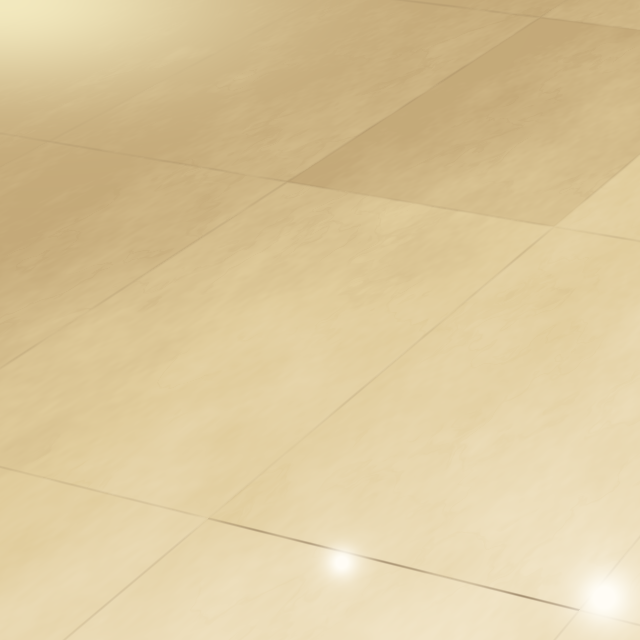
A Shadertoy shader for this texture:

```glsl
const vec3 SHADE = vec3(0.79, 0.69, 0.50);
const vec3 STONE = vec3(0.88, 0.80, 0.61);
const vec3 PALE = vec3(0.925, 0.865, 0.725);
const vec3 DAYLIGHT = vec3(0.96, 0.925, 0.76);
const vec3 LAMP = vec3(1.0, 0.99, 0.96);
const vec3 GROUT = vec3(0.50, 0.40, 0.28);

// Columns: tile axis along the rows, tile axis into depth, grid origin
const mat3 FLOOR_TO_VIEW = mat3(0.510, -0.147, -0.077,
                                0.806, 0.654, 0.307,
                                0.3255, 0.190, 1.0);
const vec2 DARK_TILE = vec2(-1.0, 1.0);
const float DARK_DROP = 0.22;
const float TILE_VARIATION = 0.04;
const float LIGHT_CONTRAST = 1.25;
const float JOINT_HALF_WIDTH = 0.0016;
const float FAINT_JOINT = 0.12;
const float OPEN_JOINT = 0.65;
const float CLOUDING = 0.30;
const float BLOTCHING = 0.16;
const float VEINING = 0.07;
const float GRAIN = 0.08;
const vec2 SMALL_LAMP = vec2(0.534, 0.121);
const vec2 LARGE_LAMP = vec2(0.944, 0.066);

float hash(vec2 p) {
    return fract(sin(dot(p, vec2(127.1, 311.7))) * 43758.5453);
}

float noise(vec2 p) {
    vec2 i = floor(p);
    vec2 f = fract(p);
    f = f * f * (3.0 - 2.0 * f);
    return mix(mix(hash(i), hash(i + vec2(1, 0)), f.x),
               mix(hash(i + vec2(0, 1)), hash(i + vec2(1, 1)), f.x), f.y);
}

float fbm(vec2 p) {
    float sum = 0.0;
    float weight = 0.5;
    for (int k = 0; k < 5; k++) {
        sum += weight * noise(p);
        p = mat2(1.6, 1.2, -1.2, 1.6) * p + 7.3;
        weight *= 0.5;
    }
    return sum;
}

// Bright core with a wide soft halo
float lampGlow(vec2 uv, vec2 center, float radius) {
    float r = length(uv - center) / radius;
    return 0.75 * exp(-r * r) + 0.45 * exp(-r * 0.9);
}

void mainImage(out vec4 fragColor, in vec2 fragCoord) {
    vec2 uv = fragCoord / iResolution.xy;
    float pixel = 1.0 / iResolution.y;

    // Perspective tile grid
    vec3 ray = inverse(FLOOR_TO_VIEW) * vec3(uv, 1.0);
    vec2 grid = ray.xy / ray.z;
    vec2 tile = floor(grid);
    vec2 dx = dFdx(grid);
    vec2 dy = dFdy(grid);
    vec2 slope = sqrt(dx * dx + dy * dy) / pixel;

    // Broad light across the floor
    float slant = 0.5 * uv.x - uv.y;
    float tone = 0.52 * smoothstep(-0.7, -0.2, slant)
               + 0.45 * smoothstep(-0.3, 0.35, slant);
    tone = 0.5 + LIGHT_CONTRAST * (tone - 0.5);

    // Tile to tile differences
    vec2 outside = (abs(grid - DARK_TILE - 0.5) - 0.5) / slope;
    float edge = max(outside.x, outside.y);
    tone -= DARK_DROP * (1.0 - smoothstep(-pixel, pixel, edge));
    tone += TILE_VARIATION * (hash(tile + 3.0) - 0.5);

    // Clouded stone, broad blotches, thin veins and fine grain
    vec2 stone = grid * vec2(9.0, 6.5) + 17.0 * hash(tile);
    float cloud = fbm(stone);
    float warp = fbm(stone * 0.7 + 2.0 * cloud + 11.0);
    float vein = 1.0 - smoothstep(0.0, 0.05, abs(warp - 0.5));
    tone += CLOUDING * (cloud - 0.48);
    tone += BLOTCHING * (noise(grid * vec2(4.0, 3.0) + 2.7) - 0.5);
    tone -= VEINING * vein * smoothstep(0.4, 0.65, noise(stone * 0.6 + 5.0));
    tone += GRAIN * (noise(grid * vec2(66.0, 46.0)) - 0.5);

    // Stop the shadows just below their base colour
    tone = max(tone, -0.12);
    vec3 color = tone < 0.5 ? mix(SHADE, STONE, tone * 2.0)
                            : mix(STONE, PALE, tone * 2.0 - 1.0);

    // Joints: mostly faint, one open and dirty
    vec2 nearest = floor(grid + 0.5);
    vec2 gap = abs(grid - nearest) / slope;
    vec2 joint = 1.0 - smoothstep(JOINT_HALF_WIDTH - pixel, JOINT_HALF_WIDTH + pixel, gap);
    float opened = nearest.y == 0.0 && tile.x == 0.0 ? 1.0 : 0.0;
    float wear = 0.3 + 1.1 * noise(grid * 14.0);
    vec2 strength = wear * vec2(FAINT_JOINT, mix(FAINT_JOINT, OPEN_JOINT, opened));
    strength *= nearest.x < -1.0 ? vec2(0.4, 1.0) : vec2(1.0);
    color = mix(color, GROUT, max(joint.x * strength.x, joint.y * strength.y));

    // Daylight from the far corner
    vec2 far = vec2(uv.x / 0.36, (1.0 - uv.y) / 0.14);
    color = mix(color, DAYLIGHT, 0.95 * exp(-dot(far, far)));

    // Lamp reflections
    float lamps = lampGlow(uv, SMALL_LAMP, 0.026) + lampGlow(uv, LARGE_LAMP, 0.048);
    color = mix(color, LAMP, min(lamps, 1.0));

    fragColor = vec4(color, 1.0);
}
```
